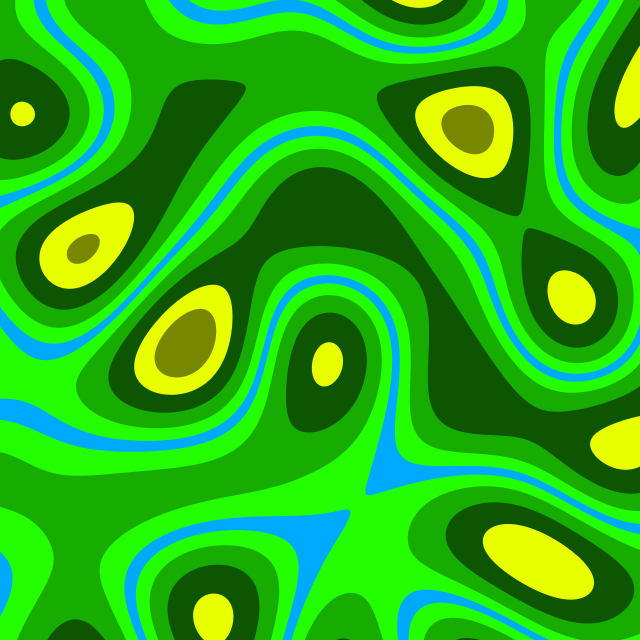
Give the GLSL for this pattern, as a WebGL 1 fragment shader.

```glsl
precision highp float;
// Contour bands of a smooth random field: cyan zero lines in greens, with yellow peaks.

uniform vec2 u_resolution;

const float PI = 3.14159265;
const float WAVES = 12.0;
const float GOLDEN = 0.618034;
const float SEED = 17.0;

// Range of squared wave numbers, in cycles per canvas
const float MIN_FREQ_SQ = 2.2;
const float MAX_FREQ_SQ = 10.8;

const vec3 CYAN   = vec3(0.00, 0.67, 1.00);
const vec3 LIME   = vec3(0.14, 1.00, 0.00);
const vec3 GREEN  = vec3(0.09, 0.68, 0.00);
const vec3 FOREST = vec3(0.05, 0.335, 0.00);
const vec3 YELLOW = vec3(0.91, 1.00, 0.00);
const vec3 OLIVE  = vec3(0.47, 0.53, 0.00);

// Sine-free hash of one number to 0..1
float hash(float n) {
    n = fract(n * 0.1031);
    n *= n + 33.33;
    n *= n + n;
    return fract(n);
}

// Turns the unit square by 90 degrees, so that most bands lie flat
vec2 quarterTurn(vec2 p) {
    return vec2(p.y, 1.0 - p.x);
}

// Sum of plane waves spread evenly over direction and scale.
// Returns the value (unit variance) in x and its gradient in yz.
vec3 waveField(vec2 p, float seed) {
    vec3 field = vec3(0.0);
    for (float i = 0.0; i < WAVES; i++) {
        float angle = PI * (i + 0.6 * hash(i + seed)) / WAVES;
        float freq = sqrt(mix(MIN_FREQ_SQ, MAX_FREQ_SQ, fract(i * GOLDEN)));
        vec2 k = 2.0 * PI * freq * vec2(cos(angle), sin(angle));
        float phase = dot(k, p) + 2.0 * PI * hash(i + seed + 71.0);
        field += vec3(cos(phase), -sin(phase) * k);
    }
    return field * sqrt(2.0 / WAVES);
}

// Paints the next colour where the level passes its threshold
vec3 band(vec3 below, vec3 above, float level, float threshold, float blur) {
    return mix(below, above, clamp((level - threshold) / blur + 0.5, 0.0, 1.0));
}

// Stacks the bands from the zero line up to the peaks
vec3 contourColor(float level, float blur) {
    vec3 color = band(CYAN, LIME, level, 0.155, blur);
    color = band(color, GREEN, level, 0.58, blur);
    color = band(color, FOREST, level, 1.14, blur);
    color = band(color, YELLOW, level, 1.75, blur);
    return band(color, OLIVE, level, 2.22, blur);
}

void main() {
    float pixel = 1.0 / min(u_resolution.x, u_resolution.y);
    vec3 field = waveField(quarterTurn(gl_FragCoord.xy * pixel), SEED);

    // The slope keeps every edge about one pixel soft
    float blur = max(length(field.yz) * pixel, 0.0001);
    gl_FragColor = vec4(contourColor(abs(field.x), blur), 1.0);
}
```
